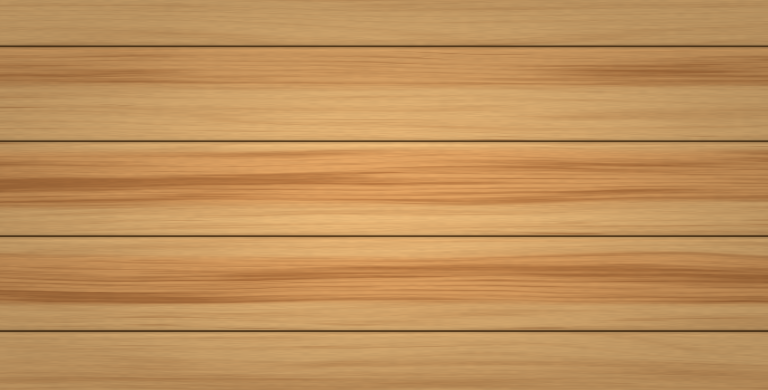
A WebGL 1 fragment shader for this texture:

```glsl
precision highp float;
// Horizontal pine planks with streaked grain, thin dark seams and a soft central light.
uniform vec2 u_resolution;

const float PLANK_PITCH = 0.2434;   // plank height, in canvas heights
const float FIRST_SEAM = 0.151;     // height of the lowest seam
const float SEAM_HALF_WIDTH = 0.0021;

const vec3 PALE_WOOD = vec3(0.865, 0.690, 0.455);
const vec3 HEART_WOOD = vec3(0.840, 0.605, 0.365);
const vec3 STREAK_WOOD = vec3(0.640, 0.400, 0.205);
const vec3 SEAM_COLOR = vec3(0.300, 0.195, 0.080);

float hash(vec2 p) {
  vec3 q = fract(p.xyx * 0.1031);
  q += dot(q, q.yzx + 33.33);
  return fract((q.x + q.y) * q.z);
}

float noise(vec2 p) {
  vec2 i = floor(p);
  vec2 f = fract(p);
  f = f * f * (3.0 - 2.0 * f);
  return mix(mix(hash(i), hash(i + vec2(1.0, 0.0)), f.x),
             mix(hash(i + vec2(0.0, 1.0)), hash(i + vec2(1.0, 1.0)), f.x), f.y);
}

// Streaks stretched along x, summed over finer and finer octaves
float streaks(vec2 p) {
  float sum = 0.0;
  float weight = 0.5;
  for (int i = 0; i < 4; i++) {
    sum += weight * noise(p);
    p = p * vec2(1.7, 2.1) + 19.7;
    weight *= 0.55;
  }
  return sum;
}

// Reddish heart band of a plank: centre, half width, strength
vec3 heartBand(float id) {
  if (id < -0.5) return vec3(0.45, 0.25, 0.15);
  if (id < 0.5) return vec3(0.54, 0.27, 1.00);
  if (id < 1.5) return vec3(0.63, 0.31, 0.95);
  if (id < 2.5) return vec3(0.80, 0.24, 0.65);
  return vec3(0.70, 0.25, 0.25);
}

// Wood of one plank; x along the board, v from 0 to 1 across it
vec3 plankColor(float x, float v, float id) {
  float seed = 31.7 * (id + 2.0);
  float bend = noise(vec2(x * 1.6 + seed, v * 2.5)) - 0.5;
  float w = v + 0.09 * bend + 0.012 * (noise(vec2(x * 6.0 + seed, v * 9.0)) - 0.5);

  vec3 band = heartBand(id);
  float heart = band.z * (1.0 - smoothstep(0.72, 1.08, abs(w - band.x) / band.y));
  float broad = streaks(vec2(x * 1.3 + seed, w * 11.0 + seed));
  float fine = streaks(vec2(x * 3.5 + seed, w * 38.0 + seed));

  // Growth lines: close together in the heart, wide and faint in the pale wood
  float drift = noise(vec2(x * 1.1 + seed, w * 5.0));
  float closeLines = 0.5 + 0.5 * sin(6.2832 * (w * 21.0 + 1.2 * drift));
  float wideLines = 0.5 + 0.5 * sin(6.2832 * (w * 8.0 + 2.5 * drift));
  float lower = 1.0 - smoothstep(-0.1, 0.5, (w - band.x) / band.y);

  vec3 color = mix(PALE_WOOD, HEART_WOOD, clamp(0.10 + 0.85 * heart, 0.0, 1.0));
  float dark = (0.20 + 0.55 * heart) * smoothstep(0.45, 0.85, broad);
  dark += (0.12 + 0.18 * heart) * smoothstep(0.45, 0.85, fine);
  dark += 0.26 * heart * lower * pow(closeLines, 2.0) * (0.5 + fine);
  dark += 0.09 * (1.0 - heart) * pow(wideLines, 6.0);

  // Sparse thin dark marks
  float mark = noise(vec2(x * 4.0 + seed, w * 48.0 + seed));
  float patches = noise(vec2(x * 2.0 + seed, w * 6.0 + seed + 9.0));
  dark += 0.28 * smoothstep(0.76, 0.95, mark) * smoothstep(0.5, 0.8, patches);
  color = mix(color, STREAK_WOOD, clamp(dark, 0.0, 0.8));

  // Short pores and fibres
  float fibre = noise(vec2(x * 45.0 + seed, v * 85.0)) - 0.5;
  return color * (1.0 + 0.045 * fibre);
}

// Bright near the centre, falling off to the corners
float centralLight(vec2 uv) {
  vec2 d = (uv - vec2(0.5, 0.49)) * vec2(1.0, 0.95);
  return mix(1.065, 0.84, smoothstep(0.0, 0.65, length(d)));
}

void main() {
  vec2 uv = gl_FragCoord.xy / u_resolution;
  float x = gl_FragCoord.x / u_resolution.y;
  float pixel = 1.0 / u_resolution.y;

  float row = (uv.y - FIRST_SEAM) / PLANK_PITCH;
  float id = floor(row);
  float v = fract(row);
  vec3 color = plankColor(x, v, id);

  // Seam with a soft shadow and a faint lit edge on the board below it
  float seamDistance = min(v, 1.0 - v) * PLANK_PITCH;
  float edge = (1.0 - v) * PLANK_PITCH;
  color *= 1.0 + 0.06 * exp(-pow((edge - 0.010) / 0.004, 2.0));
  color *= 1.0 - 0.28 * exp(-seamDistance / 0.004);
  float seam = 1.0 - smoothstep(-0.5 * pixel, 0.5 * pixel, seamDistance - SEAM_HALF_WIDTH);
  color = mix(color, SEAM_COLOR, 0.85 * seam);

  gl_FragColor = vec4(color * centralLight(uv), 1.0);
}
```
